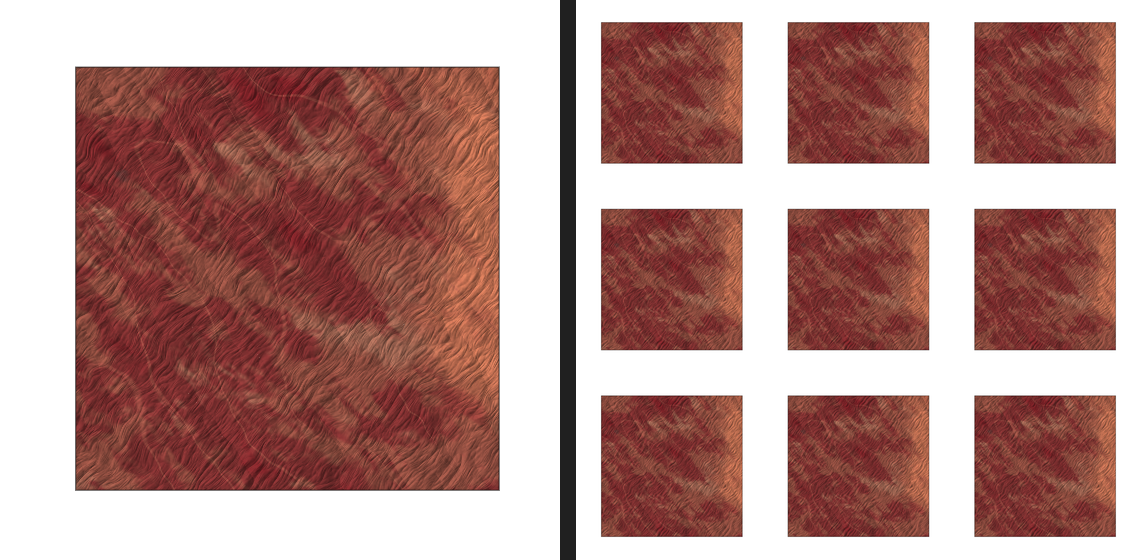
Left: one tile. Right: repeated 3 by 3.
Write a WebGL 2 fragment shader that draws this texture.

```glsl
#version 300 es
precision highp float;
// False-colour relief of red and brown mountain country in a thin frame on white.

uniform vec2 u_resolution;
out vec4 fragColor;

const vec2 PANEL_MIN = vec2(0.1354, 0.1248);
const vec2 PANEL_MAX = vec2(0.8912, 0.8802);
const float FRAME_HALF_WIDTH = 0.00065;

const vec3 SOIL = vec3(0.53, 0.285, 0.235);
const vec3 PALE_SOIL = vec3(0.58, 0.37, 0.30);
const vec3 FOREST = vec3(0.46, 0.175, 0.175);
const vec3 DENSE_FOREST = vec3(0.43, 0.10, 0.125);
const vec3 DRY_SLOPE = vec3(0.70, 0.405, 0.295);
const vec3 SLATE = vec3(0.31, 0.25, 0.23);
const vec3 CHANNEL = vec3(0.62, 0.34, 0.28);
const vec3 SPECK = vec3(0.78, 0.66, 0.60);

const vec2 LIGHT_DIR = vec2(0.8, -0.6);
const float RELIEF = 0.058;       // strength of the hill shading
const float SHADE_STEP = 0.0016;  // sampling distance for slopes
const float WARP = 0.022;         // bending of ridges and patches
const float GRAIN = 0.10;

vec2 hash2(uvec2 v) {
    v = v * 1664525u + 1013904223u;
    v.x += v.y * 1664525u;
    v.y += v.x * 1664525u;
    v ^= v >> 16u;
    v.x += v.y * 1664525u;
    v.y += v.x * 1664525u;
    v ^= v >> 16u;
    return vec2(v >> 8u) / 16777216.0;
}

float cornerSlope(vec2 cell, vec2 offset, vec2 repeats, uint seed) {
    uvec2 wrapped = uvec2(mod(cell + 0.5, repeats));
    return dot(hash2(wrapped + seed * 977u) * 2.0 - 1.0, offset);
}

// Gradient noise that wraps over the canvas; a whole-number tilt shears it.
float noise(vec2 p, vec2 repeats, float tilt, uint seed) {
    vec2 q = vec2(p.x, p.y + tilt * p.x) * repeats;
    vec2 c = floor(q), f = q - c;
    vec2 s = f * f * f * (f * (f * 6.0 - 15.0) + 10.0);
    vec2 e = vec2(1.0, 0.0);
    float low = mix(cornerSlope(c, f, repeats, seed),
                    cornerSlope(c + e, f - e, repeats, seed), s.x);
    float high = mix(cornerSlope(c + e.yx, f - e.yx, repeats, seed),
                     cornerSlope(c + 1.0, f - 1.0, repeats, seed), s.x);
    return mix(low, high, s.y);
}

// Ragged patches, alternately level and falling to the right.
float patches(vec2 p, vec2 repeats, uint seed) {
    float sum = 0.0, gain = 1.0;
    for (int i = 0; i < 5; i++) {
        sum += gain * noise(p, repeats, float(i % 2), seed + uint(i));
        repeats *= 2.0;
        gain *= 0.6;
    }
    return sum;
}

// Broad ranges fall to the right; the finer spurs cross them.
float elevation(vec2 p) {
    float height = 0.0;
    vec2 repeats = vec2(5.0, 8.0);
    for (int i = 0; i < 5; i++) {
        float tilt = i < 2 ? 1.0 : -1.0;
        height -= 2.0 * abs(noise(p, repeats, tilt, 20u + uint(i))) / repeats.y;
        repeats *= 2.0;
    }
    return height;
}

vec3 terrain(vec2 p, vec2 u) {
    vec2 bend = vec2(noise(p, vec2(9.0), 0.0, 1u), noise(p, vec2(9.0), 0.0, 2u))
              + 0.4 * vec2(noise(p, vec2(27.0), 0.0, 3u), noise(p, vec2(27.0), 0.0, 4u));
    vec2 w = p + WARP * bend;

    // Ground cover
    float cover = patches(w, vec2(3.0, 7.0), 40u) + 0.22 * (0.45 - u.x);
    float bare = patches(w, vec2(4.0, 9.0), 50u);
    vec3 color = mix(SOIL, PALE_SOIL, smoothstep(0.05, 0.5, bare));
    color = mix(color, FOREST, smoothstep(-0.16, 0.12, cover));
    color = mix(color, DENSE_FOREST, 0.75 * smoothstep(0.2, 0.55, cover));
    float dry = u.x + 0.22 * patches(w, vec2(4.0, 6.0), 60u);
    color = mix(color, DRY_SLOPE, smoothstep(0.76, 1.0, dry) * smoothstep(0.08, 0.32, u.y));
    float slate = patches(w, vec2(4.0, 8.0), 70u);
    color = mix(color, SLATE, 0.6 * smoothstep(0.5, 0.8, slate));

    // Valley floors and small bright clearings
    float valley = abs(noise(w, vec2(4.0, 6.0), 1.0, 80u));
    color = mix(color, CHANNEL, 0.45 * (1.0 - smoothstep(0.003, 0.014, valley)));
    float clearing = noise(p, vec2(170.0), 0.0, 90u);
    color = mix(color, SPECK, 0.6 * smoothstep(0.46, 0.6, clearing) * smoothstep(0.25, 0.5, bare));

    // Hill shading and grain
    float slope = (elevation(w) - elevation(w + LIGHT_DIR * SHADE_STEP)) / SHADE_STEP;
    float shade = clamp(RELIEF * slope, -0.34, 0.28);
    float grain = GRAIN * noise(p, vec2(230.0), 0.0, 95u);
    return color * (1.0 + shade + grain);
}

void main() {
    vec2 p = gl_FragCoord.xy / u_resolution;
    float pixel = 1.0 / min(u_resolution.x, u_resolution.y);
    vec2 edge = abs(p - 0.5 * (PANEL_MIN + PANEL_MAX)) - 0.5 * (PANEL_MAX - PANEL_MIN);
    float d = max(edge.x, edge.y);
    vec3 land = terrain(p, (p - PANEL_MIN) / (PANEL_MAX - PANEL_MIN));
    vec3 color = mix(vec3(1.0), land, clamp(0.5 - d / pixel, 0.0, 1.0));
    color *= 1.0 - clamp(0.5 - (abs(d) - FRAME_HALF_WIDTH) / pixel, 0.0, 1.0);
    fragColor = vec4(color, 1.0);
}
```
